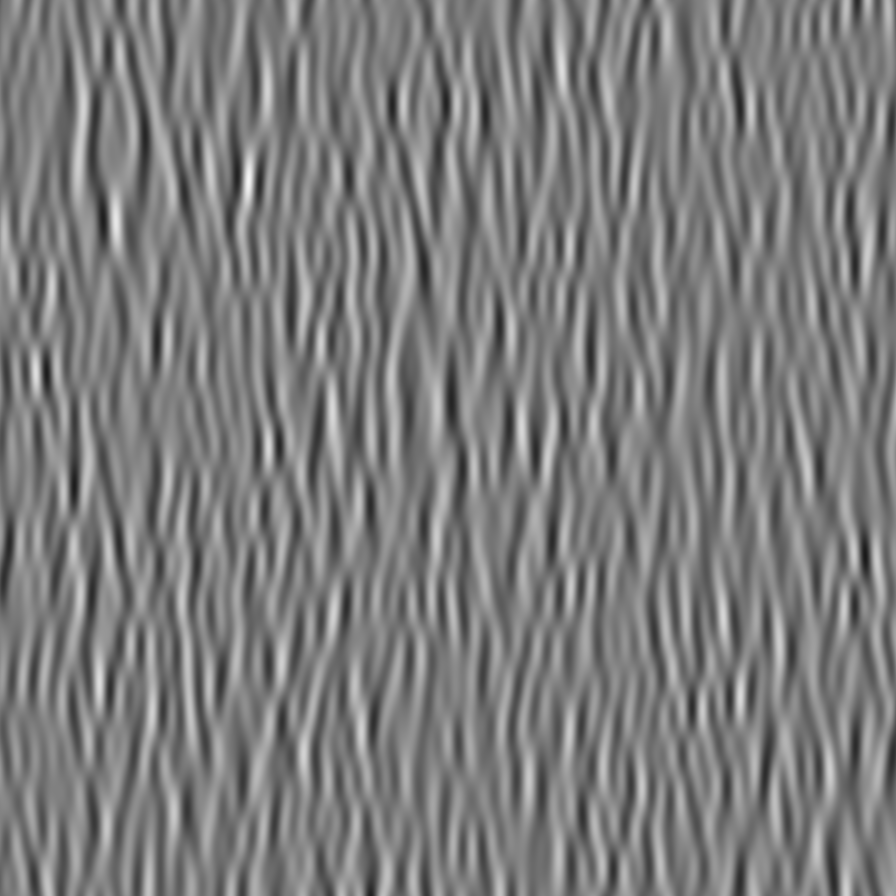
Reproduce this texture procedurally as a Shadertoy shader.

```glsl
#define WAVES 224
#define FREQ_MIN 17.0     // cycles per canvas
#define FREQ_MAX 53.0
#define SPREAD 0.27       // largest tilt of the streaks, radians
#define MEAN_GRAY 0.488
#define CONTRAST 0.111
#define TAU 6.2831853

// Integer hash: three random values in 0..1
vec3 hash3(uint n) {
    uvec3 h = uvec3(n, n + 71u, n + 193u) * 1664525u + 1013904223u;
    h ^= h >> 16u;
    h *= 2246822519u;
    h ^= h >> 13u;
    h *= 3266489917u;
    h ^= h >> 16u;
    return vec3(h >> 8u) / 16777216.0;
}

// Band-limited noise of unit variance: plane waves within a narrow fan
float streakNoise(vec2 p) {
    float sum = 0.0;
    for (int i = 0; i < WAVES; i++) {
        vec3 rnd = hash3(uint(i) * 977u + 5u);
        // Golden-ratio steps spread the frequencies evenly over the band
        float band = fract(float(i) * 0.618034 + 0.1 * rnd.y);
        float tilt = 2.0 * (float(i) + rnd.x) / float(WAVES) - 1.0;
        float freq = mix(FREQ_MIN, FREQ_MAX, band);
        vec2 dir = vec2(cos(SPREAD * tilt), sin(SPREAD * tilt));
        sum += cos(TAU * (freq * dot(p, dir) + rnd.z));
    }
    return sum / sqrt(0.5 * float(WAVES));
}

void mainImage(out vec4 fragColor, in vec2 fragCoord) {
    vec2 p = fragCoord / iResolution.y;
    float gray = clamp(MEAN_GRAY + CONTRAST * streakNoise(p), 0.0, 1.0);
    fragColor = vec4(vec3(gray), 1.0);
}
```
